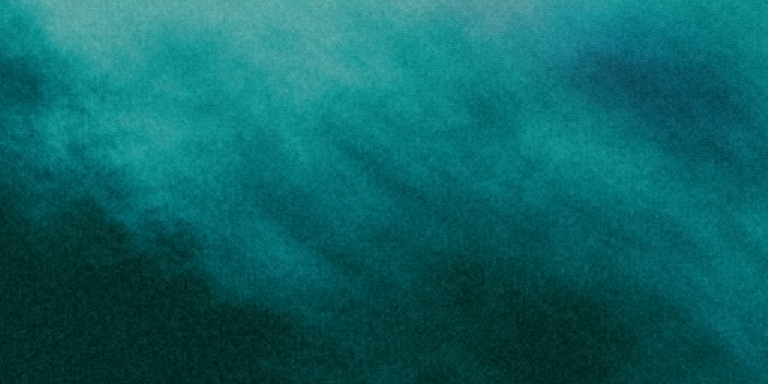
Write a Shadertoy shader that draws this texture.

```glsl
vec3 hash3(vec2 cell) {
    vec3 s = vec3(dot(cell, vec2(127.1, 311.7)), dot(cell, vec2(269.5, 183.3)), dot(cell, vec2(419.2, 371.9)));
    return fract(sin(s) * 43758.55);
}

// Soft cellular noise: one signed round puff per cell
float puffs(vec2 p) {
    vec2 cell = floor(p), f = p - cell;
    float sum = 0.0;
    for (int y = -1; y <= 1; y++)
    for (int x = -1; x <= 1; x++) {
        vec2 o = vec2(x, y);
        vec3 h = hash3(cell + o);
        vec2 d = o + h.xy - f;
        float k = max(0.0, 1.0 - dot(d, d));
        sum += (2.0 * h.z - 1.0) * k * k * k;
    }
    return sum;
}

float cloud(vec2 p) {
    float sum = 0.0, amp = 1.0;
    for (int i = 0; i < 6; i++) {
        sum += amp * puffs(p);
        p = mat2(0.96, 0.28, -0.28, 0.96) * p * 2.03 + 17.3;
        amp *= 0.62;
    }
    return sum;
}

float glow(vec2 p, vec2 center, vec2 size) {
    vec2 d = mat2(0.85, 0.53, -0.53, 0.85) * (p - center) / size;
    return exp(-dot(d, d));
}

// Sea colours from near black to pale haze
vec3 seaColor(float tone) {
    vec3 ramp[8] = vec3[8](
        vec3(0.00, 0.14, 0.125), vec3(0.01, 0.20, 0.18),
        vec3(0.00, 0.27, 0.27), vec3(0.01, 0.36, 0.38),
        vec3(0.02, 0.47, 0.49), vec3(0.07, 0.58, 0.58),
        vec3(0.32, 0.65, 0.64), vec3(0.43, 0.67, 0.65));
    float t = clamp(tone * 6.0, 0.0, 6.999);
    int i = int(t);
    return mix(ramp[i], ramp[i + 1], fract(t));
}

void mainImage(out vec4 fragColor, in vec2 fragCoord) {
    vec2 uv = fragCoord / iResolution.xy;
    vec2 p = fragCoord / iResolution.y;

    // Wisps and thin streaks along a falling diagonal, bent by slower puffs
    vec2 along = vec2(dot(p, vec2(0.82, -0.57)), dot(p, vec2(0.57, 0.82)));
    vec2 bend = vec2(puffs(p * 2.3 + 4.0), puffs(p * 2.3 + 31.0));
    float wisps = cloud(along * vec2(2.2, 5.6) + 0.25 * bend + 8.0);
    float streaks = cloud(along * vec2(4.5, 14.0) + 0.4 * bend + 71.0);
    float billows = cloud(p * vec2(5.0, 6.4) + 0.3 * bend + 53.0);

    // Broad light: pale top, ragged dark left, dim patches on the right
    float tone = 0.15 + 0.94 * uv.y - 0.08 * uv.y * uv.y;
    float shore = uv.x + 0.4 * uv.y + 0.07 * billows + 0.02 * wisps;
    tone -= 0.34 * (1.0 - smoothstep(0.24, 0.48, shore));
    tone += 0.3 * smoothstep(0.7, 1.0, uv.x) * (1.0 - 2.0 * uv.y);
    float blueShade = glow(p, vec2(1.70, 0.79), vec2(0.34, 0.13));
    tone -= 0.26 * blueShade;
    tone -= 0.15 * glow(p, vec2(1.38, 0.22), vec2(0.34, 0.2));
    tone += 0.15 * glow(p, vec2(0.24, 0.60), vec2(0.16, 0.07));

    float calm = mix(1.0, 0.6, smoothstep(0.65, 1.0, uv.y));
    tone += calm * (0.09 * wisps + 0.035 * streaks + 0.06 * billows);
    tone = 0.5 * (tone + 0.09 + sqrt((tone - 0.09) * (tone - 0.09) + 0.006));

    // Cool tint in the shade, grey haze above, woven grain
    vec3 color = seaColor(tone);
    color += vec3(0.02, -0.01, 0.035) * blueShade;
    color += vec3(0.06, -0.03, -0.01) * glow(p, vec2(1.28, 0.98), vec2(0.35, 0.12));
    color += 0.05 * (hash3(floor(p * 256.0)).x - 0.5);
    color += 0.03 * puffs(p * 110.0);
    fragColor = vec4(clamp(color, 0.0, 1.0), 1.0);
}
```
